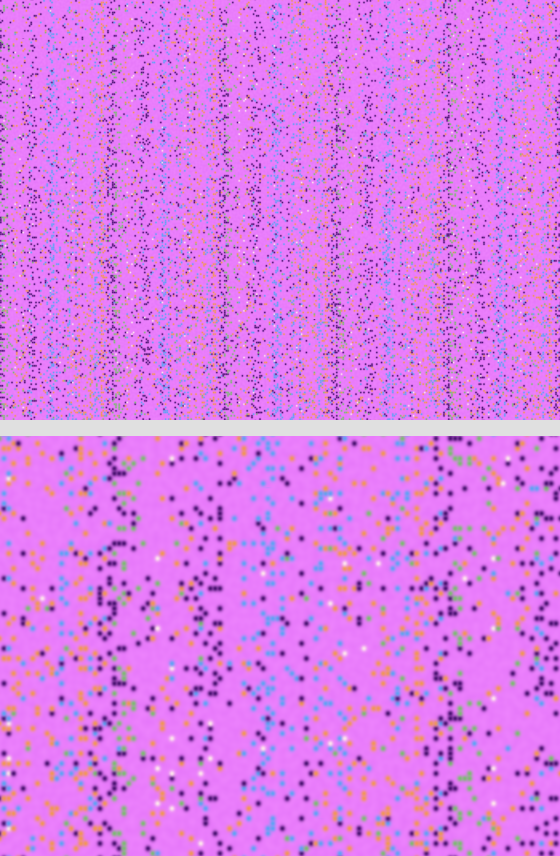
Top, the full canvas; bottom, a detail of the centre.
Give the GLSL for this pattern, as a Shadertoy shader.

```glsl
const vec2 REPEATS = vec2(5.0, 36.0);   // motifs across and down
const vec2 MOTIF = vec2(70.0, 7.0);     // dot cells in one motif
const float TAU = 6.2831853;

const vec3 ORCHID = vec3(0.915, 0.49, 0.985);
const vec3 PLUM   = vec3(0.24, 0.04, 0.40);
const vec3 AZURE  = vec3(0.33, 0.65, 0.96);
const vec3 AMBER  = vec3(0.95, 0.60, 0.28);
const vec3 SAGE   = vec3(0.45, 0.76, 0.40);
const vec3 CREAM  = vec3(1.0, 0.93, 0.92);

float hash(vec2 p, uint seed) {
    uvec2 q = uvec2(ivec2(floor(p)));
    uint h = q.x * 1597U ^ q.y * 51749U ^ seed * 7919U;
    h = (h ^ (h >> 15)) * 73244475U;
    h = (h ^ (h >> 13)) * 73244475U;
    return float((h ^ (h >> 16)) & 65535U) / 65536.0;
}

float cornerSlope(vec2 corner, vec2 offset) {
    float angle = TAU * hash(corner, 5U);
    return dot(vec2(cos(angle), sin(angle)), offset);
}

float gradientNoise(vec2 p) {
    vec2 i = floor(p), f = p - i;
    vec2 w = f * f * f * (f * (f * 6.0 - 15.0) + 10.0);
    vec2 e = vec2(1.0, 0.0);
    return mix(mix(cornerSlope(i, f), cornerSlope(i + e, f - e), w.x),
               mix(cornerSlope(i + e.yx, f - e.yx), cornerSlope(i + 1.0, f - 1.0), w.x), w.y);
}

// Soft vertical band that wraps around the motif
float band(float u, float centre, float width) {
    float d = abs(fract(u - centre + 0.5) - 0.5) / width;
    return exp(-d * d);
}

// Chance of plum, azure, amber and sage dots along the motif
vec4 dotChances(float u) {
    return vec4(
        0.024 + 0.12 * band(u, 0.98, 0.05) + 0.08 * band(u, 0.27, 0.06),
        0.018 + 0.17 * band(u, 0.46, 0.05) + 0.11 * band(u, 0.86, 0.03) + 0.05 * band(u, 0.63, 0.04),
        0.030 + 0.20 * band(u, 0.92, 0.025) + 0.09 * band(u, 0.70, 0.04) + 0.05 * band(u, 0.82, 0.03),
        0.008 + 0.05 * band(u, 0.06, 0.06));
}

vec3 pickColour(float r, vec4 chance) {
    if (r < chance.x) return PLUM;
    r -= chance.x;
    if (r < chance.y) return AZURE;
    r -= chance.y;
    if (r < chance.z) return AMBER;
    return r - chance.z < chance.w ? SAGE : CREAM;
}

// Position of a cell in the shared scalloped motif
vec2 motifSite(vec2 cell, float u) {
    float scallop = floor(3.5 * abs(sin(2.5 * TAU * u)));
    return mod(cell + vec2(0.0, scallop), MOTIF);
}

// Dot of one cell: colour, with presence in alpha
vec4 cellDot(vec2 cell, float density) {
    float u = (mod(cell.x, MOTIF.x) + 0.5) / MOTIF.x;
    vec2 site = motifSite(cell, u);
    vec4 chance = dotChances(u);
    float total = dot(chance, vec4(1.0)) + 0.003 + 0.02 * band(u, 0.2, 0.02);
    float favour = hash(site, 11U) < 0.25 ? 2.8 : 0.4;
    float present = step(hash(cell, 3U), total * favour * density);
    return vec4(pickColour(hash(site, 17U) * total, chance), present);
}

// Soft-edged spot, measured in cells
float softDot(vec2 offset, float radius, float strength) {
    return strength * exp(-0.5 * dot(offset, offset) / (radius * radius));
}

void mainImage(out vec4 fragColor, in vec2 fragCoord) {
    vec2 uv = fragCoord / iResolution.xy;
    vec2 position = uv * REPEATS * MOTIF;
    vec2 home = floor(position);

    // Faint grain in the ground
    vec3 ground = ORCHID + vec3(0.02, 0.03, 0.01) * gradientNoise(position * 0.6);

    // Dots thicken downwards, with slight wear between repeats
    float density = mix(1.28, 0.74, uv.y);
    vec3 colour = ground;
    for (int j = -1; j <= 1; j++) {
        for (int i = -1; i <= 1; i++) {
            vec2 cell = home + vec2(i, j);
            float wear = 1.0 + 0.25 * gradientNoise(cell / 14.0);
            vec4 spot = cellDot(cell, density * wear);
            float cover = spot.a * softDot(position - cell - 0.5, 0.42, 0.9);
            colour = mix(colour, spot.rgb, cover);
        }
    }
    fragColor = vec4(colour, 1.0);
}
```
